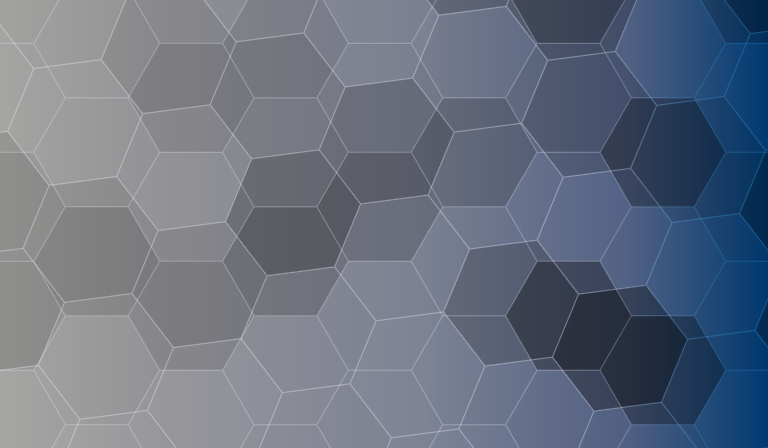
Give the GLSL for this background, as a WebGL 1 fragment shader.

```glsl
precision highp float;

uniform vec2 u_resolution;

// Lattices, in units of canvas height from the canvas centre
const vec2 LEVEL_ORIGIN = vec2(-0.220, 0.160);
const float LEVEL_SIDE = 0.1404;
const vec2 TILTED_ORIGIN = vec2(-0.203, 0.025);
const float TILTED_SIDE = 0.1520;
const float TILT = 0.1309;

// Outlines and cell tones
const float LINE_HALF_WIDTH = 0.0013;
const float LEVEL_LINE_ALPHA = 0.27;
const float TILTED_LINE_ALPHA = 0.36;
const float SHADOW_RADIUS = 0.1;
const float TONE_JITTER = 0.03;

// Background ramp from left to right
const vec3 PALE_GREY = vec3(0.65, 0.65, 0.64);
const vec3 GREY = vec3(0.575, 0.575, 0.59);
const vec3 SLATE = vec3(0.49, 0.51, 0.58);
const vec3 STEEL = vec3(0.32, 0.38, 0.52);
const vec3 DEEP_BLUE = vec3(0.0, 0.23, 0.45);
const vec3 PALE_LINE = vec3(0.94, 0.95, 0.97);
const vec3 BLUE_LINE = vec3(0.20, 0.58, 0.82);

const vec2 HEX_PERIOD = vec2(3.0, 1.7320508);
const float APOTHEM = 0.8660254;

float hash(vec2 p) {
  return fract(sin(dot(p, vec2(127.1, 311.7))) * 4375.85);
}

float ramp(float from, float to, float x) {
  return clamp((x - from) / (to - from), 0.0, 1.0);
}

vec3 background(float x) {
  vec3 color = mix(PALE_GREY, GREY, ramp(0.0, 0.22, x));
  color = mix(color, SLATE, ramp(0.22, 0.55, x));
  color = mix(color, STEEL, ramp(0.55, 0.82, x));
  return mix(color, DEEP_BLUE, ramp(0.82, 1.0, x));
}

// Soft shadow around the segment a-b
float shadow(vec2 p, vec2 a, vec2 b) {
  vec2 ab = b - a;
  float t = clamp(dot(p - a, ab) / dot(ab, ab), 0.0, 1.0);
  vec2 d = (p - a - ab * t) / SHADOW_RADIUS;
  return exp(-dot(d, d));
}

// Shadow field, sampled once per cell centre
float darkness(vec2 c) {
  float d = 0.22 * shadow(c, vec2(-0.250, -0.033), vec2(0.172, 0.210));
  d += 0.34 * shadow(c, vec2(0.359, -0.192), vec2(0.594, -0.315));
  d += 0.32 * shadow(c, vec2(0.538, 0.221), vec2(0.594, 0.176));
  d += 0.11 * shadow(c, vec2(-0.444, 0.333), vec2(-0.232, 0.344));
  d += 0.10 * shadow(c, vec2(-0.641, -0.083), vec2(-0.431, -0.205));
  d += 0.20 * shadow(c, vec2(0.170, 0.589), vec2(0.411, 0.525));
  d += 0.25 * shadow(c, vec2(0.946, 0.029), vec2(0.980, -0.232));
  d += 0.25 * shadow(c, vec2(0.877, 0.551), vec2(0.900, 0.560));
  d += 0.08 * shadow(c, vec2(-0.902, 0.065), vec2(-0.853, -0.205));
  return d;
}

// Returns the cell tone and the outline coverage
vec2 hexLayer(vec2 p, vec2 origin, float side, float angle) {
  float c = cos(angle);
  float s = sin(angle);
  mat2 toLattice = mat2(c, -s, s, c);
  vec2 q = toLattice * (p - origin) / side;

  // Nearest centre of two interleaved rectangular lattices
  vec2 a = mod(q + 0.5 * HEX_PERIOD, HEX_PERIOD) - 0.5 * HEX_PERIOD;
  vec2 b = mod(q, HEX_PERIOD) - 0.5 * HEX_PERIOD;
  vec2 local = dot(a, a) < dot(b, b) ? a : b;
  vec2 center = q - local;

  vec2 m = abs(local);
  float edge = (APOTHEM - max(m.y, dot(m, vec2(APOTHEM, 0.5)))) * side;
  float line = clamp(0.5 + (LINE_HALF_WIDTH - edge) * u_resolution.y, 0.0, 1.0);

  vec2 id = floor(center / (0.5 * HEX_PERIOD) + 0.5);
  float jitter = TONE_JITTER * (hash(id + angle) - 0.5);
  float tone = 1.0 + jitter - darkness(origin + center * toLattice * side);
  return vec2(tone, line);
}

void main() {
  vec2 p = (gl_FragCoord.xy - 0.5 * u_resolution) / u_resolution.y;
  float x = gl_FragCoord.x / u_resolution.x;

  vec2 level = hexLayer(p, LEVEL_ORIGIN, LEVEL_SIDE, 0.0);
  vec2 tilted = hexLayer(p, TILTED_ORIGIN, TILTED_SIDE, TILT);

  // Overlapping cells darken each other, then outlines go on top
  vec3 color = background(x) * level.x * tilted.x;
  vec3 lineColor = mix(PALE_LINE, BLUE_LINE, smoothstep(0.75, 0.95, x));
  color = mix(color, lineColor, level.y * LEVEL_LINE_ALPHA);
  color = mix(color, lineColor, tilted.y * TILTED_LINE_ALPHA);
  gl_FragColor = vec4(color, 1.0);
}
```
